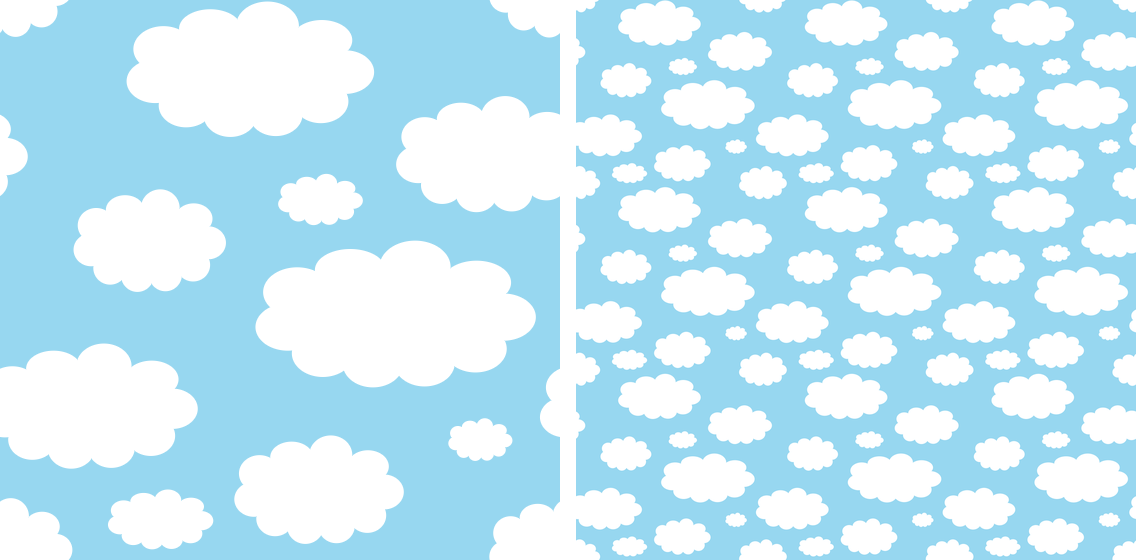
Left: one tile. Right: repeated 3 by 3.
A WebGL 1 fragment shader for this pattern:

```glsl
precision highp float;
// Flat white scalloped clouds of mixed sizes on a light blue sky, tiling seamlessly.

uniform vec2 u_resolution;

const vec3 SKY = vec3(0.592, 0.843, 0.941);
const vec3 CLOUD = vec3(1.0);
const float TAU = 6.2831853;
const float LATTICE = 7.0;

// Approximate signed distance to an axis-aligned ellipse.
float ellipse(vec2 p, vec2 radii) {
  float k0 = max(length(p / radii), 0.01);
  float k1 = max(length(p / (radii * radii)), 0.001);
  return k0 * (k0 - 1.0) / k1;
}

// Shortest offset from a centre on the wrapping unit tile.
vec2 wrapOffset(vec2 p, vec2 centre) {
  return fract(p - centre + 0.5) - 0.5;
}

// Cloud with the given half size: an oval core ringed by ten uneven lobes.
float cloud(vec2 p, vec2 halfSize) {
  float d = ellipse(p, halfSize * vec2(0.78, 0.72));
  for (int n = 0; n < 10; n++) {
    float i = float(n);
    float angle = TAU * i / 10.0 + 0.087 + 0.122 * cos(TAU * (i - 4.5) / 10.0);
    float reach = 0.735 + 0.06 * cos(2.0 * angle);
    float rise = sin(angle);
    float alternate = 1.0 - 2.0 * mod(i, 2.0);
    vec2 radii = vec2(0.24 + 0.02 * rise,
                      0.325 + 0.04 * alternate * max(rise, 0.0));
    vec2 centre = reach * vec2(cos(angle), rise);
    d = min(d, ellipse(p - centre * halfSize, radii * halfSize));
  }
  return d;
}

// Large clouds on a skewed wrapping lattice, small ones in some of its gaps.
float cloudField(vec2 p) {
  float d = 1.0;
  for (int n = 0; n < 7; n++) {
    float i = float(n);
    vec2 node = vec2(i, 2.0 * i) / LATTICE;
    vec2 jitter = 0.02 * vec2(sin(2.4 * i), cos(4.0 * i));
    float growth = pow(mod(4.0 * i, LATTICE) / (LATTICE - 1.0), 1.5);
    vec2 largeSize = mix(vec2(0.125, 0.088), vec2(0.245, 0.13), growth);
    d = min(d, cloud(wrapOffset(p, node + jitter), largeSize));

    if (mod(i, 2.0) < 0.5 && i < 5.0) {
      vec2 gap = node + vec2(2.0, 0.5) / LATTICE;
      vec2 smallSize = vec2(0.092, 0.053) - vec2(0.009, 0.0038) * i;
      d = min(d, cloud(wrapOffset(p, gap), smallSize));
    }
  }
  return d;
}

void main() {
  vec2 uv = gl_FragCoord.xy / u_resolution;
  float pixel = 1.0 / min(u_resolution.x, u_resolution.y);
  float coverage = clamp(0.5 - cloudField(uv) / pixel, 0.0, 1.0);
  gl_FragColor = vec4(mix(SKY, CLOUD, coverage), 1.0);
}
```
